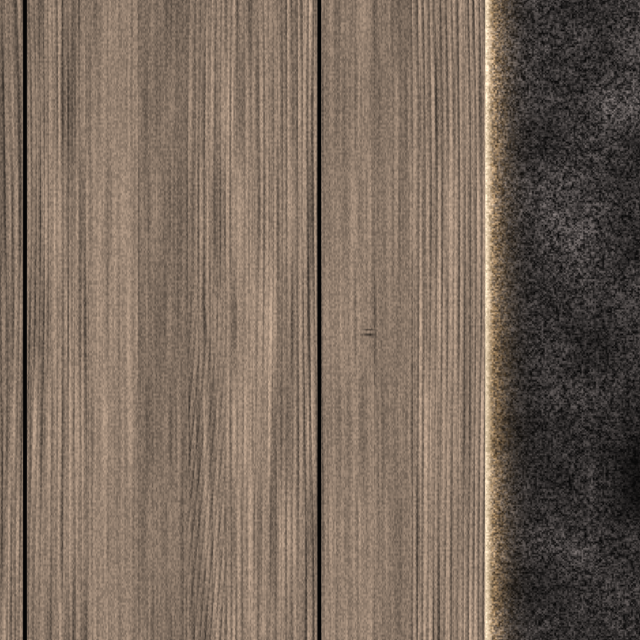
A Shadertoy shader for this texture:

```glsl
// Vertical wood planks with dark grooves beside a backlit, mottled concrete wall.

const float WOOD_END = 0.758;
const vec2 GROOVES = vec2(0.0390, 0.4990);

float hash(vec2 p) {
    vec3 q = fract(p.xyx * 0.1031);
    q += dot(q, q.yzx + 33.33);
    return fract((q.x + q.y) * q.z);
}

float noise(vec2 p) {
    vec2 i = floor(p), f = fract(p);
    f = f * f * (3.0 - 2.0 * f);
    return mix(mix(hash(i), hash(i + vec2(1, 0)), f.x),
               mix(hash(i + vec2(0, 1)), hash(i + vec2(1, 1)), f.x), f.y);
}

float fbm(vec2 p) {
    float sum = 0.0, amp = 0.5;
    for (int i = 0; i < 6; i++) {
        sum += amp * noise(p);
        p = mat2(1.6, 1.2, -1.2, 1.6) * p + 17.7;
        amp *= 0.56;
    }
    return sum;
}

// Soft-edged interval: one between a and b.
float band(float x, float a, float b, float soft) {
    return smoothstep(a - soft, a + soft, x) * (1.0 - smoothstep(b - soft, b + soft, x));
}

// Soft elliptical spot.
float spot(vec2 p, vec2 centre, vec2 size) {
    vec2 d = (p - centre) / size;
    return exp(-dot(d, d));
}

// Growth rings: slow darkening followed by a quick return to light.
float rings(float u, float frequency, float wobble) {
    float f = fract(u * frequency + wobble);
    return smoothstep(0.25, 0.75, f) * (1.0 - smoothstep(0.78, 1.0, f));
}

// Fine fibres stretched along the plank.
float fibres(vec2 p, float frequency) {
    return noise(vec2(p.x * frequency, p.y * 6.0 + frequency)) - 0.5;
}

vec3 wood(vec2 p) {
    // Broad strips of tone and of grain strength.
    float tone = 0.490;
    tone += 0.045 * band(p.x, 0.138, 0.216, 0.002);
    tone -= 0.030 * band(p.x, 0.216, 0.290, 0.003);
    tone += 0.025 * band(p.x, 0.340, 0.470, 0.020);
    tone += 0.030 * band(p.x, 0.503, 0.585, 0.003);
    tone -= 0.005 * band(p.x, 0.585, 0.642, 0.004);
    tone += 0.025 * band(p.x, 0.642, 0.770, 0.005);

    float calm = max(band(p.x, 0.138, 0.290, 0.004), band(p.x, 0.507, 0.640, 0.004));
    float strength = mix(1.0, 0.35, calm);

    // Fibres at several widths, with a slow sideways drift.
    float drift = 0.010 * (noise(p * vec2(7.0, 1.6) + 4.0) - 0.5);
    vec2 q = vec2(p.x + drift, p.y);
    float grain = 0.06 * fibres(q, 75.0) + 0.14 * fibres(q, 170.0) + 0.18 * fibres(q, 340.0);
    tone += grain * mix(1.0, 0.6, calm);

    // Ring lines, bending to the right at the foot of the centre strip.
    float arch = band(p.x, 0.292, 0.352, 0.006) * (1.0 - smoothstep(0.42, 0.62, p.y));
    float bend = 0.055 * (1.0 - smoothstep(-0.15, 0.62, p.y));
    float wobble = 1.6 * noise(vec2(p.x * 22.0, p.y * 1.3));
    float lines = rings(q.x, 115.0, wobble);
    lines = mix(lines, rings(p.x + bend, 120.0, 0.5 * wobble), arch);
    float bold = max(band(p.x, 0.642, 0.770, 0.006), band(p.x, 0.465, 0.499, 0.006));
    float fade = 0.45 + 0.75 * noise(vec2(p.x * 60.0, p.y * 3.0));
    tone -= fade * strength * mix(0.11, 0.20, bold) * (lines - 0.35);

    // Seams between strips and a slender dark flame in the grain.
    float seams = band(p.x, 0.1375, 0.1395, 0.001) + band(p.x, 0.2160, 0.2175, 0.001)
                + band(p.x, 0.5845, 0.5860, 0.001);
    tone -= 0.06 * seams;
    float flameX = 0.317 + 0.10 * max(0.53 - p.y, 0.0);
    tone -= 0.08 * spot(p, vec2(flameX, 0.50), vec2(0.0030, 0.075));

    // Small knot: two dark dashes around a pale core.
    tone += 0.05 * spot(p, vec2(0.576, 0.481), vec2(0.010, 0.002));
    tone -= 0.22 * spot(p, vec2(0.576, 0.485), vec2(0.008, 0.0016));
    tone -= 0.30 * spot(p, vec2(0.575, 0.477), vec2(0.009, 0.0022));

    // Pore texture and gentle shading.
    tone += 0.15 * (noise(p * vec2(470.0, 300.0)) - 0.5);
    tone -= 0.025 * smoothstep(0.65, 1.0, p.y);
    tone -= 0.030 * (1.0 - smoothstep(0.0, 0.04, p.x));
    return tone * vec3(1.09, 0.94, 0.81) + vec3(0.0, 0.002, 0.005);
}

// Dark slit with a softly shaded lip.
vec3 groove(vec3 col, float x, float centre) {
    float d = abs(x - centre);
    col *= 1.0 - 0.35 * exp(-d / 0.0035);
    return mix(vec3(0.015, 0.014, 0.016), col, smoothstep(0.0018, 0.0040, d));
}

vec3 concrete(vec2 p) {
    float cloud = fbm(p * 13.0 + 3.0) / 1.1;
    float tone = 0.195 + 0.18 * (cloud - 0.5) - 0.03 * (1.0 - smoothstep(0.25, 0.6, p.y));
    tone += 0.09 * spot(p, vec2(0.97, 0.83), vec2(0.06, 0.04));
    tone += 0.07 * spot(p, vec2(0.89, 0.63), vec2(0.05, 0.09));
    tone += 0.04 * spot(p, vec2(0.93, 0.34), vec2(0.06, 0.08));
    tone += 0.05 * spot(p, vec2(0.91, 0.11), vec2(0.06, 0.07));
    tone -= 0.04 * spot(p, vec2(0.83, 0.40), vec2(0.05, 0.08));
    tone -= 0.04 * spot(p, vec2(0.99, 0.24), vec2(0.05, 0.10));
    float speckle = noise(p * 400.0) + 0.7 * noise(p * 210.0 + 9.0) - 0.85;
    tone *= 1.0 + 1.15 * speckle;
    return max(tone, 0.035) * vec3(1.05, 0.98, 0.96);
}

// Warm light leaking from behind the wood edge.
vec3 glow(vec2 p) {
    float d = max(p.x - WOOD_END, 0.0);
    float rough = 0.45 + 1.1 * noise(p * 360.0);
    float halo = exp(-pow(d / 0.029, 1.6)) * mix(1.0, rough, smoothstep(0.004, 0.016, d));
    float core = exp(-pow(d / 0.008, 2.0));
    return vec3(0.50, 0.39, 0.25) * halo + vec3(0.30, 0.33, 0.34) * core;
}

void mainImage(out vec4 fragColor, in vec2 fragCoord) {
    vec2 p = fragCoord / iResolution.xy;
    float pixel = 1.0 / iResolution.x;

    vec3 planks = wood(p);
    planks = groove(planks, p.x, GROOVES.x);
    planks = groove(planks, p.x, GROOVES.y);
    vec3 wall = concrete(p) + glow(p);

    vec3 col = mix(planks, wall, smoothstep(-pixel, pixel, p.x - WOOD_END));
    fragColor = vec4(clamp(col, 0.0, 1.0), 1.0);
}
```
